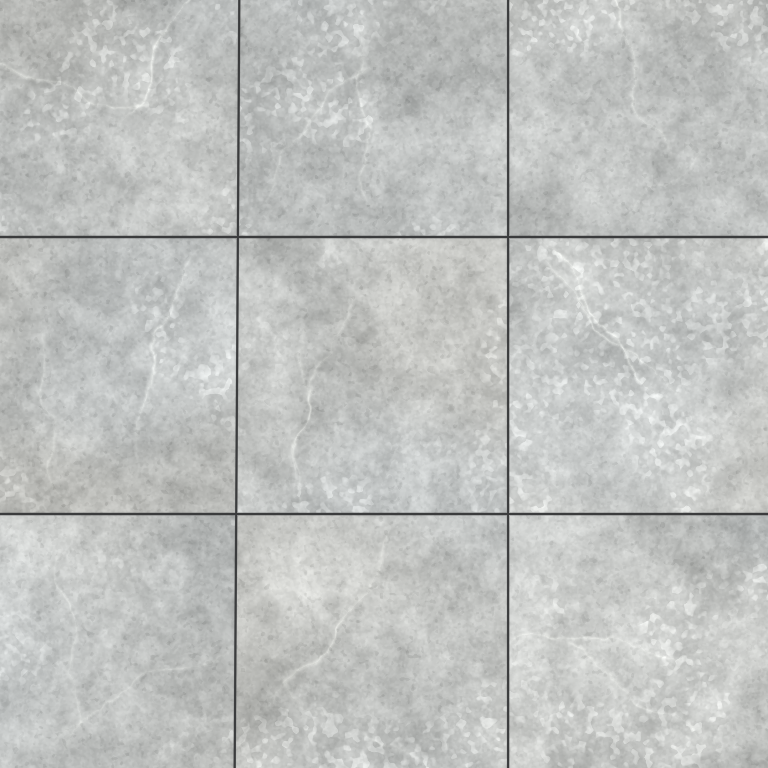
A WebGL 2 fragment shader for this texture:

```glsl
#version 300 es
precision highp float;

uniform vec2 u_resolution;
out vec4 fragColor;

vec3 hash(vec2 p) {
    vec3 q = fract(p.xyx * vec3(0.1031, 0.1030, 0.0973));
    q += dot(q, q.yxz + 33.33);
    return fract((q.xxy + q.yzz) * q.zyx);
}

// Smooth cellular noise: random cell values blended by distance to jittered centres
float cellNoise(vec2 p) {
    vec2 cell = floor(p);
    float sum = 0.0, weights = 0.0;
    for (int y = -1; y <= 1; y++) {
        for (int x = -1; x <= 1; x++) {
            vec2 neighbour = cell + vec2(x, y);
            vec3 h = hash(neighbour);
            vec2 d = neighbour + h.xy - p;
            float w = exp(-5.0 * dot(d, d));
            sum += w * h.z;
            weights += w;
        }
    }
    return sum / weights;
}

// Cloudy stone, from broad stains down to fine grain
float stoneTone(vec2 p) {
    float tone = 0.0, amplitude = 0.092, frequency = 5.0;
    for (int i = 0; i < 7; i++) {
        tone += amplitude * (cellNoise(p * frequency) - 0.5);
        p = mat2(0.8, 0.6, -0.6, 0.8) * p + 1.7;
        frequency *= 2.0;
        amplitude *= 0.9;
    }
    return tone;
}

// One wandering mineral vein across a tile, fading at both ends
float vein(vec2 local, vec2 p, vec3 seed) {
    float angle = 6.2832 * seed.x;
    vec2 along = vec2(cos(angle), sin(angle));
    vec2 q = local - 0.5 - 0.55 * (seed.yz - 0.5);
    float t = dot(q, along);
    float d = dot(q, vec2(-along.y, along.x));
    d += 0.035 * sin(t * 6.0 + seed.y * 30.0) + 0.014 * sin(t * 19.0 + seed.z * 40.0);
    d += 0.04 * (cellNoise(p * 30.0) - 0.5) + 0.012 * (cellNoise(p * 110.0) - 0.5);
    float thread = exp(-pow(d / 0.007, 2.0));
    float halo = 0.3 * exp(-abs(d) * 24.0) * step(0.0, d);
    float broken = smoothstep(0.2, 0.65, cellNoise(p * 42.0 + 9.0));
    float ends = 1.0 - smoothstep(0.22, 0.45, abs(t));
    return (thread * (0.35 + 0.65 * broken) + halo) * ends;
}

void main() {
    vec2 uv = gl_FragCoord.xy / u_resolution;
    float pixel = 1.0 / min(u_resolution.x, u_resolution.y);

    // Three by three tiles, the left joint leaning slightly
    vec2 pitch = vec2(0.353, 0.3607);
    vec2 laid = uv;
    laid.x -= 0.017 * (uv.y - 0.5) * max(0.0, 0.6615 - uv.x);
    vec2 grid = (laid - vec2(0.3086, 0.3307)) / pitch + 1.0;
    vec2 tile = floor(grid);
    vec2 local = fract(grid);
    vec3 seed = hash(tile + 11.0);
    vec2 p = uv + tile * vec2(7.3, 5.9) + 3.0;

    // Stone body with a different tone in each tile
    float tone = stoneTone(p) + 0.022 * (seed.x - 0.5);
    float warmth = cellNoise(p * 4.0 + 21.0) - 0.5;
    vec3 color = vec3(0.757, 0.765, 0.757) + tone;
    color += vec3(0.016, 0.004, -0.012) * warmth;

    // Chalky speckle gathered in patches, and sparse dark pits
    float patches = smoothstep(0.45, 0.8, cellNoise(p * 10.0 + 5.0));
    float speckle = smoothstep(0.52, 0.85, cellNoise(p * 150.0));
    float pits = smoothstep(0.72, 0.95, cellNoise(p * 210.0 + 4.0));
    color += 0.095 * patches * speckle - 0.05 * pits * (1.0 - patches);

    // Two pale veins of varying strength per tile
    for (int i = 0; i < 2; i++) {
        vec3 h = hash(tile * 3.0 + float(i) * 17.0 + 40.0);
        color += vec3(0.105, 0.105, 0.1) * (0.35 + 0.65 * h.z) * vein(local, p, h);
    }

    // Dark joints with a faint shaded tile edge
    vec2 edge = min(local, 1.0 - local) * pitch;
    float joint = min(edge.x + 0.0001, edge.y);
    color *= 1.0 - 0.08 * exp(-joint / 0.002);
    float gap = 1.0 - smoothstep(-0.7 * pixel, 0.7 * pixel, joint - 0.0016);
    color = mix(color, vec3(0.23, 0.235, 0.24), gap);

    fragColor = vec4(clamp(color, 0.0, 1.0), 1.0);
}
```
